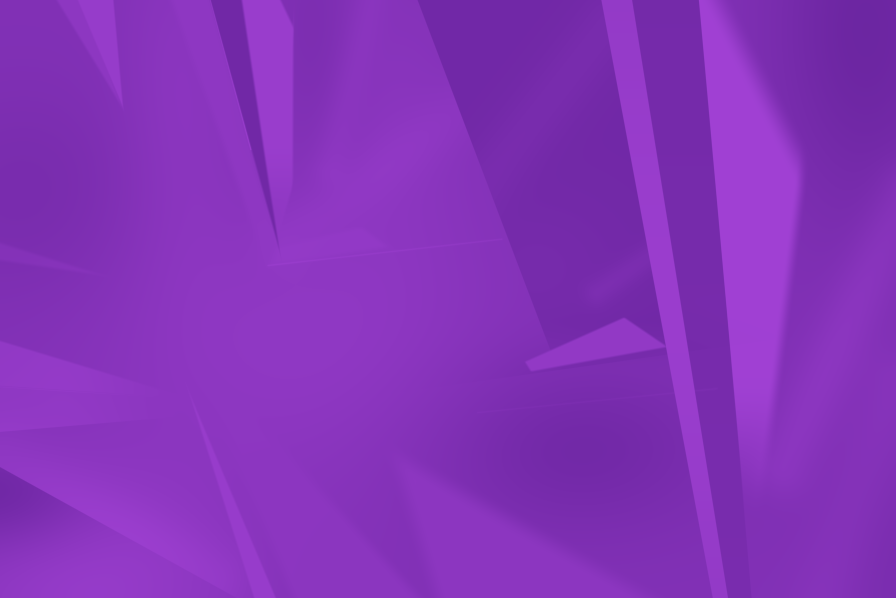
A WebGL 1 fragment shader for this background:

```glsl
precision highp float;
uniform vec2 u_resolution;

// Coverage to the right of the line from a to b
float side(vec2 p, vec2 a, vec2 b, float soft) {
  vec2 e = normalize(b - a), q = p - a;
  return smoothstep(-soft, soft, q.x * e.y - q.y * e.x);
}

// Corners run clockwise
float tri(vec2 p, vec2 a, vec2 b, vec2 c, float soft) {
  return side(p, a, b, soft) * side(p, b, c, soft) * side(p, c, a, soft);
}

float quad(vec2 p, vec2 a, vec2 b, vec2 c, vec2 d, float soft) {
  return side(p, a, b, soft) * side(p, b, c, soft) * side(p, c, d, soft) * side(p, d, a, soft);
}

float glow(vec2 p, vec2 center, vec2 radius) {
  vec2 q = (p - center) / radius;
  return exp(-dot(q, q));
}

float segment(vec2 p, vec2 a, vec2 b) {
  vec2 e = b - a, q = p - a;
  return length(q - e * clamp(dot(q, e) / dot(e, e), 0.0, 1.0));
}

// Blurred streak of light
float streak(vec2 p, vec2 a, vec2 b, float width) {
  float d = segment(p, a, b) / width;
  return exp(-d * d);
}

void main() {
  vec2 p = gl_FragCoord.xy / u_resolution * vec2(1.5, 1.0);
  float edge = 0.75 / u_resolution.y;

  // Broad light and shade
  float t = 0.42;
  t += 0.24 * glow(p, vec2(0.50, 0.43), vec2(0.34, 0.26));
  t += 0.34 * glow(p, vec2(0.15, 0.02), vec2(0.25, 0.20));
  t += 0.16 * glow(p, vec2(0.30, 0.85), vec2(0.10, 0.30));
  t += 0.12 * glow(p, vec2(0.66, 0.80), vec2(0.14, 0.25));
  t -= 0.16 * glow(p, vec2(0.05, 0.67), vec2(0.20, 0.18));
  t -= 0.12 * glow(p, vec2(0.53, 0.92), vec2(0.07, 0.20));
  t -= 0.28 * glow(p, vec2(0.96, 0.25), vec2(0.24, 0.14));
  t -= 0.36 * glow(p, vec2(1.45, 0.95), vec2(0.16, 0.32));
  t -= 0.12 * glow(p, vec2(1.50, 0.05), vec2(0.12, 0.25));

  // Blurred streaks
  t += 0.20 * streak(p, vec2(1.52, 0.68), vec2(1.31, 0.22), 0.05);
  t += 0.12 * streak(p, vec2(1.50, 0.36), vec2(1.38, 0.00), 0.06);
  t += 0.10 * streak(p, vec2(0.48, 0.60), vec2(0.78, 0.82), 0.05);
  t += 0.10 * streak(p, vec2(0.55, 0.72), vec2(0.62, 1.00), 0.03);

  // Dark upper panel, open at its lower end
  float panel = side(p, vec2(0.914, 0.434), vec2(0.699, 1.0), edge)
    * (1.0 - side(p, vec2(1.26, 0.0), vec2(1.17, 1.0), edge))
    * smoothstep(0.37, 0.47, p.y);
  float shade = 0.15 + 0.12 * streak(p, vec2(0.80, 0.68), vec2(1.02, 0.96), 0.05)
    + 0.14 * streak(p, vec2(1.00, 0.51), vec2(1.20, 0.65), 0.022)
    + 0.08 * glow(p, vec2(0.90, 0.55), vec2(0.14, 0.12));
  t = mix(t, shade, panel);

  // Right column: dark gap, shining shard, narrow beam
  float gap = quad(p, vec2(1.055, 1.02), vec2(1.17, 1.02), vec2(1.26, -0.02), vec2(1.22, -0.02), edge);
  t = mix(t, 0.20 + 0.08 * (1.0 - p.y), gap);
  float shard = side(p, vec2(1.26, 0.0), vec2(1.17, 1.0), edge)
    * side(p, vec2(1.19, 1.02), vec2(1.344, 0.72), 0.025)
    * side(p, vec2(1.344, 0.717), vec2(1.279, 0.20), 0.012)
    * smoothstep(0.12, 0.38, p.y);
  t = mix(t, 0.94, shard);
  float beam = quad(p, vec2(1.003, 1.02), vec2(1.055, 1.02), vec2(1.222, -0.02), vec2(1.197, -0.02), edge);
  t = mix(t, 0.72 + 0.12 * sin(3.1 * p.y), beam);

  // Small shard over its shadow
  float outside = 1.0 - beam;
  float shadow = side(p, vec2(1.21, 0.42), vec2(0.82, 0.365), edge)
    * glow(p, vec2(1.02, 0.36), vec2(0.18, 0.07));
  t -= 0.12 * shadow * outside;
  float chip = quad(p, vec2(0.879, 0.395), vec2(1.045, 0.469), vec2(1.117, 0.420), vec2(0.889, 0.379), 2.0 * edge);
  t = mix(t, 0.70, chip * outside);

  // Central ridge
  float ridge = quad(p, vec2(0.455, 0.584), vec2(0.605, 0.620), vec2(0.65, 0.587), vec2(0.449, 0.556), 0.006);
  t = mix(t, 0.74, 0.7 * ridge);

  // Upper left blades
  t = mix(t, 0.66, 0.8 * quad(p, vec2(0.28, 1.02), vec2(0.348, 1.02), vec2(0.465, 0.585), vec2(0.449, 0.55), 0.008));
  t = mix(t, 0.14, tri(p, vec2(0.346, 1.02), vec2(0.404, 1.02), vec2(0.467, 0.585), 2.0 * edge));
  float blade = quad(p, vec2(0.402, 1.02), vec2(0.460, 1.02), vec2(0.491, 0.955), vec2(0.464, 0.60), 0.003)
    + tri(p, vec2(0.491, 0.955), vec2(0.490, 0.69), vec2(0.464, 0.60), 0.003);
  t = mix(t, 0.82, clamp(blade, 0.0, 1.0) * smoothstep(0.58, 0.76, p.y));
  t = mix(t, 0.62, tri(p, vec2(0.083, 1.02), vec2(0.127, 1.02), vec2(0.205, 0.82), 0.003));
  t = mix(t, 0.78, tri(p, vec2(0.122, 1.02), vec2(0.188, 1.02), vec2(0.206, 0.82), 0.002));

  // Left wedges fade toward the center
  float fade = 1.0 - smoothstep(0.08, 0.32, p.x);
  t += 0.26 * fade * tri(p, vec2(-0.02, 0.436), vec2(0.32, 0.333), vec2(-0.02, 0.355), 2.0 * edge);
  t += 0.19 * fade * quad(p, vec2(-0.02, 0.355), vec2(0.32, 0.333), vec2(0.32, 0.305), vec2(-0.02, 0.276), edge);
  t += 0.14 * fade * tri(p, vec2(-0.02, 0.60), vec2(0.17, 0.54), vec2(-0.02, 0.568), 0.004);

  // Lower left slope with a dark underside
  float under = side(p, vec2(0.371, 0.014), vec2(0.0, 0.219), edge);
  under = 1.0 - side(p, vec2(0.0, 0.219), vec2(0.371, 0.014), edge) < under ? 0.0 : 1.0 - under;
  float below = side(p, vec2(0.0, 0.219), vec2(0.371, 0.014), edge);
  t += 0.14 * (1.0 - below) * streak(p, vec2(0.0, 0.23), vec2(0.36, 0.03), 0.06);
  t -= 0.42 * below * glow(p, vec2(0.0, 0.17), vec2(0.17, 0.09));

  // Lower blades
  t = mix(t, 0.62, 0.8 * tri(p, vec2(0.322, 0.414), vec2(0.72, -0.02), vec2(0.50, -0.02), 0.012));
  t = mix(t, 0.80, tri(p, vec2(0.318, 0.34), vec2(0.47, -0.02), vec2(0.432, -0.02), 2.0 * edge));
  t = mix(t, 0.66, 0.8 * outside * tri(p, vec2(0.66, 0.24), vec2(1.12, -0.02), vec2(0.74, -0.02), 0.02));

  // Fine seams
  t += 0.12 * streak(p, vec2(0.449, 0.556), vec2(0.84, 0.60), 0.0015);
  t += 0.30 * streak(p, vec2(0.352, 1.0), vec2(0.42, 0.75), 0.0012);
  t += 0.07 * outside * streak(p, vec2(0.80, 0.31), vec2(1.20, 0.35), 0.0015);

  vec3 deepViolet = vec3(0.41, 0.14, 0.62);
  vec3 brightOrchid = vec3(0.64, 0.26, 0.84);
  gl_FragColor = vec4(mix(deepViolet, brightOrchid, clamp(t, 0.0, 1.0)), 1.0);
}
```
